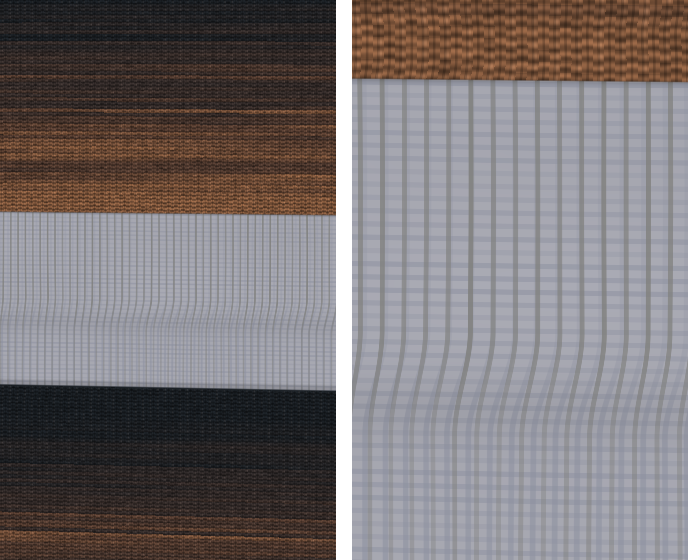
Left, the full canvas; right, a detail of the centre.
Write a WebGL 2 fragment shader that draws this texture.

```glsl
#version 300 es
precision highp float;
// Woven blind: bands of streaked brown fabric alternating with a pale sheer mesh.

#define PERIOD 0.773        // height of one fabric + mesh pair
#define FABRIC_PART 0.599   // share of the pair that is fabric
#define BAND_START 0.688    // distance from the top to a fabric band
#define TILT 0.0275         // fanning of the rows towards the right
#define COLUMNS 75.6        // warp threads per canvas height
#define FABRIC_ROWS 150.0   // weft threads per canvas height
#define MESH_ROWS 130.0
#define STREAK 0.30         // tone variation between fabric rows

uniform vec2 u_resolution;
out vec4 outColor;

const vec3 NAVY = vec3(0.105, 0.125, 0.145);
const vec3 UMBER = vec3(0.215, 0.180, 0.172);
const vec3 BROWN = vec3(0.350, 0.248, 0.198);
const vec3 COPPER = vec3(0.540, 0.365, 0.250);
const vec3 MESH = vec3(0.655, 0.658, 0.695);
const vec3 WARP = vec3(0.500, 0.500, 0.490);
const vec3 GHOST = vec3(0.550, 0.565, 0.625);

float hash(vec2 p) {
  return fract(sin(dot(p, vec2(127.1, 311.7))) * 43758.5453);
}

float noise(vec2 p) {
  vec2 i = floor(p), f = fract(p);
  f = f * f * (3.0 - 2.0 * f);
  return mix(mix(hash(i), hash(i + vec2(1, 0)), f.x),
             mix(hash(i + vec2(0, 1)), hash(i + vec2(1, 1)), f.x), f.y);
}

// Repeating thread centred in each unit cell; soft is the edge width in cells.
float thread(float x, float halfWidth, float soft) {
  float d = abs(fract(x) - 0.5);
  return 1.0 - smoothstep(halfWidth - soft * 0.5, halfWidth + soft * 0.5, d);
}

// Dark to copper cloth; s runs from 0 at its top to 1 at its bottom.
vec3 fabric(vec2 p, float s, float pixel) {
  float wave = 0.12 * (noise(p * vec2(9.0, 30.0)) - 0.5);
  float y = p.y * FABRIC_ROWS + wave;
  float row = floor(y);

  // Yarn tone: a band gradient broken up by long horizontal streaks.
  float streak = hash(vec2(row, 3.0)) - 0.5;
  streak += 0.6 * (noise(vec2(p.x * 5.0, row * 7.3)) - 0.5);
  streak += 0.7 * (noise(vec2(p.x * 1.5, p.y * 48.0)) - 0.5);
  float bright = step(0.86, hash(vec2(row, 19.0))) * smoothstep(0.28, 0.55, s);
  float spread = smoothstep(0.02, 0.45, s) * (1.0 - 0.45 * smoothstep(0.82, 0.95, s));
  float tone = s + STREAK * streak * spread + 0.17 * bright;
  vec3 color = mix(NAVY, UMBER, smoothstep(0.08, 0.42, tone));
  color = mix(color, BROWN, smoothstep(0.42, 0.74, tone));
  color = mix(color, COPPER, smoothstep(0.72, 1.02, tone));

  // Weft rows swell between the stitches, with uneven yarn and fibres.
  float x = p.x * COLUMNS + 0.15 * (noise(vec2(p.x * 8.0, p.y * 60.0)) - 0.5);
  float halfColumn = floor(x * 2.0);
  float shift = 0.25 * mod(halfColumn, 2.0);
  float swell = 0.5 - 0.5 * cos(6.28318 * (y + shift));
  float cell = hash(vec2(halfColumn, row));
  float fibre = noise(p * vec2(110.0, 480.0));
  color *= 0.70 + 0.36 * swell + 0.16 * (cell - 0.5) + 0.22 * (fibre - 0.5);

  // Warp stitches: a dark gap beside a small greyish loop.
  float gap = thread(x * 2.0, 0.12, pixel * COLUMNS * 2.0);
  float loop = thread(x + 0.18, 0.10, pixel * COLUMNS) * swell;
  color *= 1.0 - 0.20 * gap;
  color += vec3(0.080, 0.068, 0.060) * loop * (0.35 + 0.65 * cell);
  return color;
}

// Pale sheer net; q runs from 0 at its top to 1 at its bottom.
vec3 mesh(vec2 p, float q, float pixel) {
  float fold = smoothstep(0.48, 0.68, q);
  float bend = 0.007 * fold * (0.6 + 0.8 * noise(vec2(p.x * 7.0, 2.0)));
  float x = (p.x + bend + 0.0012 * noise(p * vec2(20.0, 9.0))) * COLUMNS;
  float y = p.y * MESH_ROWS + 0.3 * noise(p * vec2(6.0, 14.0));
  float soft = pixel * COLUMNS;
  vec3 color = MESH * (1.0 + 0.03 * (noise(p * vec2(3.0, 12.0)) - 0.5));

  // Rear layer seen through the net, drifting against the front one.
  float rear = thread(x * 1.03 + 0.35 + 0.4 * fold, 0.13, soft * 1.5);
  color = mix(color, GHOST, rear * (0.25 + 0.30 * fold));

  // Front rows and columns; the columns fade below the fold.
  float rowTone = 0.25 + 0.30 * hash(vec2(floor(y), 5.0));
  color = mix(color, GHOST, thread(y, 0.20, pixel * MESH_ROWS) * rowTone);
  float columnTone = 0.62 + 0.25 * hash(vec2(floor(x), 8.0));
  color = mix(color, WARP, thread(x, 0.11, soft) * columnTone * (1.0 - 0.40 * fold));

  // Soft crease and grey hem.
  color *= 1.0 - 0.045 * exp(-pow((q - 0.63) * 16.0, 2.0));
  return color * (1.0 - 0.13 * smoothstep(0.955, 0.975, q));
}

void main() {
  float pixel = 1.0 / u_resolution.y;
  vec2 p = gl_FragCoord.xy * pixel;
  p.y = (1.0 - p.y) * (1.0 - TILT * p.x);
  float phase = fract((p.y - BAND_START) / PERIOD);
  float s = phase / FABRIC_PART;
  float q = (phase - FABRIC_PART) / (1.0 - FABRIC_PART);

  // Join the bands with smooth edges and a thin shadow along each seam.
  float edge = pixel / PERIOD;
  float top = smoothstep(-edge, edge, phase - FABRIC_PART);
  float bottom = smoothstep(-edge, edge, 1.0 - edge - phase);
  vec3 color = mix(fabric(p, clamp(s, 0.0, 1.0), pixel),
                   mesh(p, clamp(q, 0.0, 1.0), pixel), top);
  color = mix(NAVY, color, bottom);
  color *= 1.0 - 0.22 * exp(-abs(phase - FABRIC_PART) * 500.0);
  outColor = vec4(color, 1.0);
}
```
